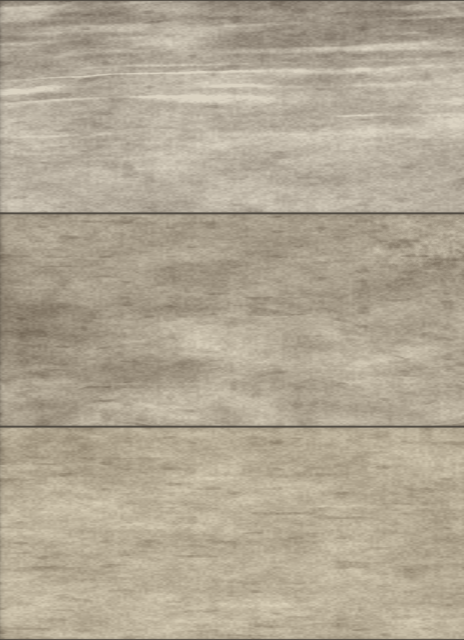
Give the GLSL for this texture, as a WebGL 1 fragment shader.

```glsl
precision highp float;
// Three weathered oak planks laid horizontally, split by thin dark seams.

uniform vec2 u_resolution;

#define PLANKS 3.0
#define SEAM_HALF 0.0011
#define DARK_WOOD vec3(0.485, 0.438, 0.372)
#define LIGHT_WOOD vec3(0.835, 0.800, 0.722)
#define SEAM_COLOR vec3(0.29, 0.27, 0.24)
#define BLOTCH 0.55
#define STREAK 0.48
#define FIBRE 0.30
#define GRIT 0.22
#define SAW_MARKS 0.07

float hash(vec2 p) {
  vec3 h = fract(p.xyx * 0.1031);
  h += dot(h, h.yzx + 33.33);
  return fract((h.x + h.y) * h.z);
}

float noise(vec2 p) {
  vec2 i = floor(p), f = fract(p);
  f = f * f * (3.0 - 2.0 * f);
  return mix(mix(hash(i), hash(i + vec2(1.0, 0.0)), f.x),
             mix(hash(i + vec2(0.0, 1.0)), hash(i + vec2(1.0, 1.0)), f.x), f.y);
}

float fbm(vec2 p) {
  float sum = 0.0, amp = 0.533;
  for (int i = 0; i < 4; i++) {
    sum += amp * noise(p);
    p = p * 2.03 + vec2(17.3, 9.1);
    amp *= 0.5;
  }
  return sum;
}

// Soft elliptical patch
float patchMask(vec2 p, vec2 center, vec2 radius) {
  vec2 d = (p - center) / radius;
  return exp(-dot(d, d));
}

// Broad shading: x across the canvas, y up the plank, row 0 at the bottom
float plankTone(vec2 q, float row) {
  float lower = 0.68 - 0.13 * patchMask(q, vec2(0.3, 0.84), vec2(0.45, 0.14))
              - 0.1 * patchMask(q, vec2(1.0, 0.4), vec2(0.25, 0.3))
              - 0.16 * patchMask(q, vec2(0.56, 0.53), vec2(0.09, 0.05));
  float middle = 0.55 - 0.08 * smoothstep(0.45, 0.75, q.y)
               - 0.24 * patchMask(q, vec2(0.0, 0.45), vec2(0.3, 0.3))
               - 0.15 * patchMask(q, vec2(0.38, 0.27), vec2(0.07, 0.08))
               + 0.26 * patchMask(q, vec2(0.42, 0.43), vec2(0.13, 0.09))
               + 0.34 * patchMask(q, vec2(0.83, 0.31), vec2(0.08, 0.1))
               + 0.12 * (1.0 - smoothstep(0.0, 0.2, q.y));
  float upper = 0.73 - 0.34 * smoothstep(0.62, 0.9, q.y + 0.06 * (0.5 - q.x));
  return row < 0.5 ? lower : (row < 1.5 ? middle : upper);
}

void main() {
  vec2 uv = gl_FragCoord.xy / u_resolution;
  vec2 p = gl_FragCoord.xy / u_resolution.y;
  float px = 1.0 / u_resolution.y;
  float row = min(floor(uv.y * PLANKS), PLANKS - 1.0);
  vec2 q = vec2(uv.x, uv.y * PLANKS - row);
  float isMiddle = 1.0 - min(abs(row - 1.0), 1.0);
  float isUpper = step(1.5, row);

  // Bend the grain: gentle rise on the upper plank, figure on the middle one
  vec2 g = p + row * vec2(5.7, 3.1);
  float figure = isMiddle * (1.0 - smoothstep(0.4, 0.75, q.y));
  g.y += (fbm(g * vec2(5.0, 9.0)) - 0.5) * mix(0.012, 0.05, figure);
  g.y -= isUpper * 0.05 * p.x * q.y;

  // Distort the shading so that its patches have ragged edges
  vec2 ragged = vec2(fbm(p * vec2(14.0, 40.0)), fbm(p * vec2(14.0, 40.0) + 31.7)) - 0.5;
  float tone = plankTone(q + ragged * vec2(0.16, 0.22), row);
  tone += BLOTCH * (fbm(g * vec2(9.0, 34.0)) - 0.5);
  tone += figure * 0.35 * (fbm(g * vec2(15.0, 32.0) + 8.3) - 0.5);

  // Pale growth lines, broken along their length
  float ring = 1.0 - abs(2.0 * noise(g * vec2(2.6, 88.0)) - 1.0);
  float broken = smoothstep(0.25, 0.65, fbm(g * vec2(8.0, 60.0) + 4.7));
  float streak = smoothstep(0.45, 1.0, ring) * broken - 0.22;
  float streakAmount = mix(0.15, 0.85, isUpper * smoothstep(0.2, 0.6, q.y));
  tone += STREAK * streakAmount * streak;

  // Fine fibres, dark pores, grit and faint upright saw marks
  tone += FIBRE * (fbm(g * vec2(45.0, 170.0)) - 0.5);
  tone += GRIT * (noise(p * vec2(210.0, 390.0)) - 0.5);
  tone -= 0.2 * smoothstep(0.74, 0.95, noise(g * vec2(30.0, 130.0)));
  tone += SAW_MARKS * (noise(p * vec2(110.0, 22.0)) - 0.5);

  // Rough worn corner on the middle plank
  float rough = isMiddle * patchMask(q, vec2(0.95, 0.85), vec2(0.18, 0.2));
  tone -= rough * 0.6 * (fbm(p * vec2(95.0, 130.0)) - 0.42);

  vec3 color = mix(DARK_WOOD, LIGHT_WOOD, clamp(tone, -0.15, 1.08));

  // Warmer lower plank, greyer upper plank
  color += (1.0 - row) * vec3(0.006, 0.002, -0.012);

  // Seams with a soft shadow, and a faint shade along the left edge
  float seamDist = abs(fract(uv.y * PLANKS + 0.5) - 0.5) / PLANKS;
  color *= 1.0 - 0.15 * exp(-seamDist / 0.003);
  color *= 1.0 - 0.18 * exp(-p.x / 0.003);
  float seam = 1.0 - smoothstep(SEAM_HALF - px * 0.5, SEAM_HALF + px, seamDist);
  color = mix(color, SEAM_COLOR, seam * 0.9);

  gl_FragColor = vec4(color, 1.0);
}
```
